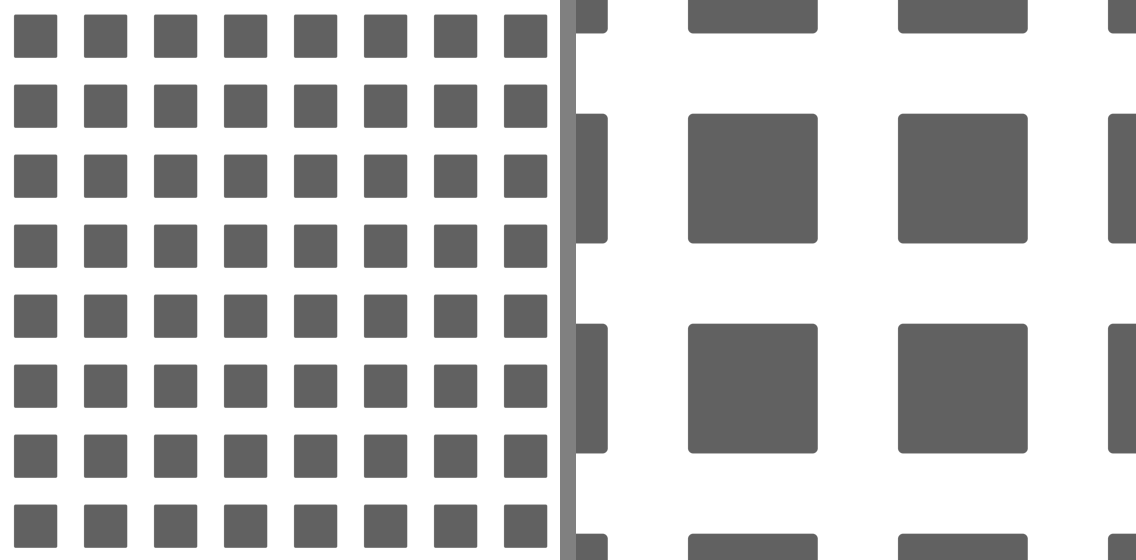
Left: the whole. Right: its middle third, enlarged.
This pattern is drawn by a Shadertoy shader. Its source:

```glsl
// An even grid of eight by eight dark grey squares on white.
// Each cell, repeated with fract, holds the signed distance to one square
// with slightly rounded corners, smoothed over about a pixel.

float roundedBox(vec2 p, float halfSide, float radius) {
    vec2 q = abs(p) - halfSide + radius;
    return length(max(q, 0.0)) + min(max(q.x, q.y), 0.0) - radius;
}

void mainImage(out vec4 fragColor, in vec2 fragCoord) {
    // Cell coordinates, with the square a touch right of and below the centre
    vec2 cell = fract(fragCoord / iResolution.xy * 8.0) - vec2(0.509, 0.483);

    // Square coverage, softened at the edge
    float pixel = 8.0 / iResolution.y;
    float dist = roundedBox(cell, 0.309, 0.025);
    float square = 1.0 - smoothstep(-0.75 * pixel, 0.75 * pixel, dist);

    vec3 paper = vec3(1.0);
    vec3 ink = vec3(0.38);
    fragColor = vec4(mix(paper, ink, square), 1.0);
}
```
